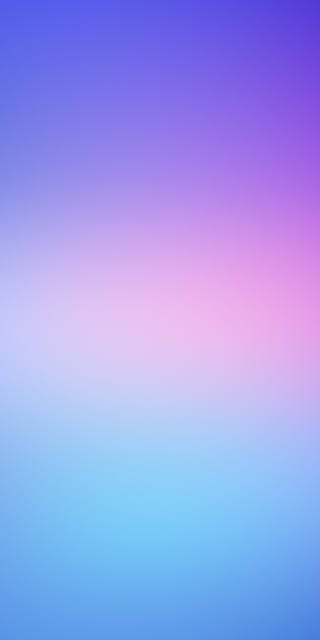
This background is drawn by a WebGL 1 fragment shader. Its source:

```glsl
precision highp float;
// Soft vertical mesh gradient: indigo, orchid, pink and sky blue, with a cyan glow.

uniform vec2 u_resolution;

// Colours at five even heights, bottom to top, along the left edge
const vec3 LEFT_AZURE   = vec3(0.34, 0.58, 0.90);
const vec3 LEFT_SKY     = vec3(0.52, 0.71, 0.94);
const vec3 LEFT_MIST    = vec3(0.76, 0.78, 0.98);
const vec3 LEFT_SLATE   = vec3(0.48, 0.52, 0.90);
const vec3 LEFT_INDIGO  = vec3(0.31, 0.36, 0.92);

// Along the centre line
const vec3 MID_AZURE    = vec3(0.36, 0.60, 0.91);
const vec3 MID_SKY      = vec3(0.56, 0.80, 0.97);
const vec3 MID_PINK     = vec3(0.92, 0.75, 0.94);
const vec3 MID_VIOLET   = vec3(0.62, 0.51, 0.92);
const vec3 MID_INDIGO   = vec3(0.35, 0.34, 0.91);

// Along the right edge
const vec3 RIGHT_AZURE  = vec3(0.28, 0.49, 0.86);
const vec3 RIGHT_SKY    = vec3(0.57, 0.71, 0.97);
const vec3 RIGHT_ROSE   = vec3(0.89, 0.61, 0.91);
const vec3 RIGHT_PURPLE = vec3(0.62, 0.37, 0.89);
const vec3 RIGHT_INDIGO = vec3(0.32, 0.22, 0.84);

// Broad cyan light low in the frame
const vec3 GLOW_TINT   = vec3(-0.01, 0.035, 0.015);
const vec2 GLOW_CENTRE = vec2(0.45, 0.16);
const vec2 GLOW_SIZE   = vec2(0.40, 0.09);

// Catmull-Rom weight of a stop at distance d, in stop spacings
float splineWeight(float d) {
  d = abs(d);
  if (d < 1.0) return (1.5 * d - 2.5) * d * d + 1.0;
  if (d < 2.0) return ((-0.5 * d + 2.5) * d - 4.0) * d + 2.0;
  return 0.0;
}

// Smooth ramp through five even stops, extended in a line past both ends
vec3 ramp(vec3 a, vec3 b, vec3 c, vec3 d, vec3 e, float y) {
  float t = 4.0 * y;
  return (2.0 * a - b) * splineWeight(t + 1.0)
       + a * splineWeight(t)
       + b * splineWeight(t - 1.0)
       + c * splineWeight(t - 2.0)
       + d * splineWeight(t - 3.0)
       + e * splineWeight(t - 4.0)
       + (2.0 * e - d) * splineWeight(t - 5.0);
}

void main() {
  vec2 uv = gl_FragCoord.xy / u_resolution;

  // Vertical ramps
  vec3 left = ramp(LEFT_AZURE, LEFT_SKY, LEFT_MIST, LEFT_SLATE, LEFT_INDIGO, uv.y);
  vec3 middle = ramp(MID_AZURE, MID_SKY, MID_PINK, MID_VIOLET, MID_INDIGO, uv.y);
  vec3 right = ramp(RIGHT_AZURE, RIGHT_SKY, RIGHT_ROSE, RIGHT_PURPLE, RIGHT_INDIGO, uv.y);

  // Quadratic blend across the width
  float x = 2.0 * uv.x - 1.0;
  vec3 colour = middle + 0.5 * x * (right - left)
              + 0.5 * x * x * (left + right - 2.0 * middle);

  // Glow
  vec2 offset = (uv - GLOW_CENTRE) / GLOW_SIZE;
  colour += GLOW_TINT * exp(-dot(offset, offset));

  gl_FragColor = vec4(clamp(colour, 0.0, 1.0), 1.0);
}
```
